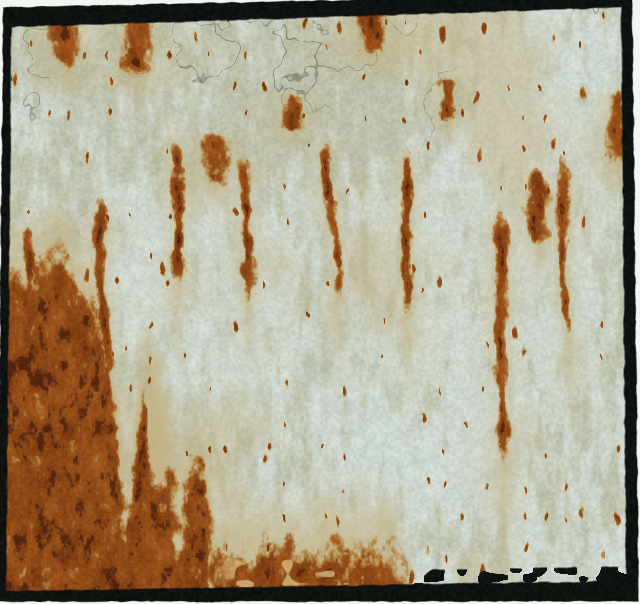
Write a WebGL 2 fragment shader that draws this texture.

```glsl
#version 300 es
precision highp float;
uniform vec2 u_resolution;
out vec4 fragColor;

float hash(vec2 p) {
  vec3 q = fract(p.xyx * 0.1031);
  q += dot(q, q.yzx + 33.33);
  return fract((q.x + q.y) * q.z);
}

float noise(vec2 p) {
  vec2 i = floor(p), f = fract(p);
  f *= f * (3.0 - 2.0 * f);
  return mix(mix(hash(i), hash(i + vec2(1, 0)), f.x),
             mix(hash(i + vec2(0, 1)), hash(i + vec2(1, 1)), f.x), f.y);
}

float fbm(vec2 p) {
  float sum = 0.0, amp = 0.533;
  for (int i = 0; i < 4; i++) {
    sum += amp * noise(p);
    p = p * 2.03 + 17.3;
    amp *= 0.5;
  }
  return sum;
}

// Smooth ramp that also accepts descending edges
float ramp(float a, float b, float x) {
  float t = clamp((x - a) / (b - a), 0.0, 1.0);
  return t * t * (3.0 - 2.0 * t);
}

// Long runs alternating with short blotches: x = rust, y = stain
vec2 streaks(vec2 p) {
  vec2 rust = vec2(0);
  for (int i = 0; i < 16; i++) {
    float id = float(i), h = hash(vec2(id, 3.7)), k = hash(vec2(id, 8.1));
    bool isLong = i % 2 == 0;
    float start = isLong ? mix(0.58, 0.99, h) : mix(0.7, 1.0, sqrt(h));
    float len = isLong ? mix(0.2, 0.55, k) : mix(0.06, 0.14, k);
    float t = (start - p.y) / len;
    float path = (id + 0.3 + 0.5 * k) / 15.5 + 0.09 * h * t * len
               + 0.025 * (noise(vec2(p.y * 7.0, id * 5.3)) - 0.5);
    float width = (isLong ? 0.007 : 0.014) * (0.6 + 0.8 * noise(vec2(p.y * 18.0, id + 40.0)));
    float d = abs(p.x - path) / width;
    float head = ramp(-0.05, 0.15, t);
    rust.x = max(rust.x, 0.95 * exp(-d * d * 0.7) * head * ramp(1.05, 0.8, t));
    rust.y = max(rust.y, 0.75 * exp(-d * 0.4) * head * ramp(1.7, 0.8, t));
  }
  return rust;
}

// Small upright flecks on two grids
vec2 flecks(vec2 p) {
  vec2 rust = vec2(0);
  for (int i = 0; i < 2; i++) {
    vec2 g = p * vec2(17, 10) * (1.0 + 0.8 * float(i)) + float(i) * 31.0;
    vec2 id = floor(g);
    vec2 center = 0.3 + 0.4 * vec2(hash(id + 5.0), hash(id + 9.0));
    float size = mix(0.5, 1.0, hash(id + 21.0));
    float d = length((fract(g) - center) / (vec2(0.1, 0.15) * size));
    float present = step(hash(id), 0.27 - 0.1 * p.x);
    rust = max(rust, present * vec2(0.85 * ramp(1.4, 0.3, d), 0.6 * ramp(2.0, 0.0, d)));
  }
  return rust;
}

// Corroded lower left corner and a ragged patch along the foot
vec2 corrosion(vec2 p) {
  float inland = ramp(0.06, 0.13, p.x);
  float reach = 0.56 - 1.9 * max(p.x - 0.07, 0.0) - p.y
              + 0.5 * (noise(vec2(p.x * 24.0, p.y * 2.5)) - 0.5) * inland
              + 0.08 * (fbm(p * 30.0) - 0.5);
  float gaps = mix(1.0, ramp(0.25, 0.5, noise(vec2(p.x * 19.0 + 4.0, p.y * 3.0))), inland);
  float span = ramp(0.32, 0.37, p.x) * ramp(0.69, 0.64, p.x);
  float rise = p.y - 0.09 * (fbm(vec2(p.x * 38.0, p.y * 14.0)) - 0.5);
  return max(vec2(0.9 * ramp(-0.03, 0.07, reach) * gaps, 0.8 * ramp(-0.14, 0.05, reach)),
             span * vec2(0.8 * ramp(0.13, 0.05, rise), 0.8 * ramp(0.22, 0.06, rise)));
}

void main() {
  vec2 uv = gl_FragCoord.xy / u_resolution;
  vec2 p = uv * vec2(1.058, 1.0);
  vec2 warped = p + 0.012 * (vec2(fbm(p * 45.0), fbm(p * 45.0 + 70.0)) - 0.5);
  float grain = noise(p * 230.0) - 0.5;
  float scuff = fbm(p * vec2(65, 18));

  // Weathered pale paint
  float tone = 0.55 * fbm(p * 3.5 + 2.0) + 0.45 * scuff;
  vec3 color = mix(vec3(0.74, 0.755, 0.67), vec3(0.81, 0.845, 0.815), ramp(0.36, 0.6, tone));
  color += 0.07 * grain + 0.06 * (fbm(p * 90.0) - 0.5);
  float crack = abs(fbm(p * 12.0 + 50.0) - 0.5);
  color -= 0.22 * ramp(0.012, 0.0, crack) * ramp(0.5, 0.7, noise(p * 7.0)) * ramp(0.6, 0.9, p.y);

  // Rust from faint stain to dark scale
  vec2 rust = max(max(streaks(warped), flecks(warped)), corrosion(warped));
  float mottle = fbm(p * vec2(75, 38) + 11.0) - 0.5;
  float depth = rust.x + (1.1 * mottle + 0.25 * grain) * ramp(0.0, 0.25, rust.x);
  float wash = 0.4 * ramp(0.48, 0.7, fbm(p * vec2(6, 4) + 7.0));
  float stain = max(rust.y * (0.65 + 0.7 * scuff), wash);
  color = mix(color, vec3(0.76, 0.68, 0.48), clamp(stain, 0.0, 1.0));
  color = mix(color, vec3(0.70, 0.51, 0.26), ramp(0.18, 0.5, depth));
  vec3 oxide = mix(vec3(0.46, 0.21, 0.06), vec3(0.66, 0.36, 0.12), fbm(p * vec2(60, 25) + 90.0));
  color = mix(color, oxide + 0.08 * grain, ramp(0.42, 0.72, depth));
  color = mix(color, vec3(0.25, 0.10, 0.05), 0.75 * ramp(0.95, 1.2, depth));
  float flake = ramp(0.72, 0.8, noise(p * vec2(42, 60))) * ramp(0.13, 0.06, p.y) * ramp(0.34, 0.4, p.x);
  color = mix(color, vec3(0.84, 0.73, 0.50), 0.8 * flake * ramp(0.2, 0.5, rust.x));

  // Dark skewed frame with chipped lower edge and pale margin
  float chip = 0.024 * ramp(0.5, 0.6, noise(p * vec2(55, 70))) * ramp(0.64, 0.68, uv.x);
  float rough = 0.004 * (fbm(p * 60.0) - 0.5);
  float sides = min(uv.x - mix(0.009, 0.018, uv.y), mix(0.979, 0.971, uv.y) - uv.x);
  float ends = min(uv.y - mix(0.021, 0.038, uv.x) - chip, mix(0.955, 0.989, uv.x) - uv.y);
  float panel = min(sides, ends) + rough;
  float outer = min(min(uv.x - mix(-0.004, 0.005, uv.y), mix(0.998, 0.988, uv.y) - uv.x),
                    min(uv.y - 0.004, mix(0.988, 1.01, uv.x) - uv.y)) + rough;
  vec3 frame = vec3(0.055, 0.07, 0.062) + 0.04 * grain;
  color = mix(frame, color, ramp(-0.0015, 0.0025, panel));
  color = mix(vec3(0.95, 0.96, 0.94), color, ramp(-0.0015, 0.0015, outer));
  fragColor = vec4(clamp(color, 0.0, 1.0), 1.0);
}
```
